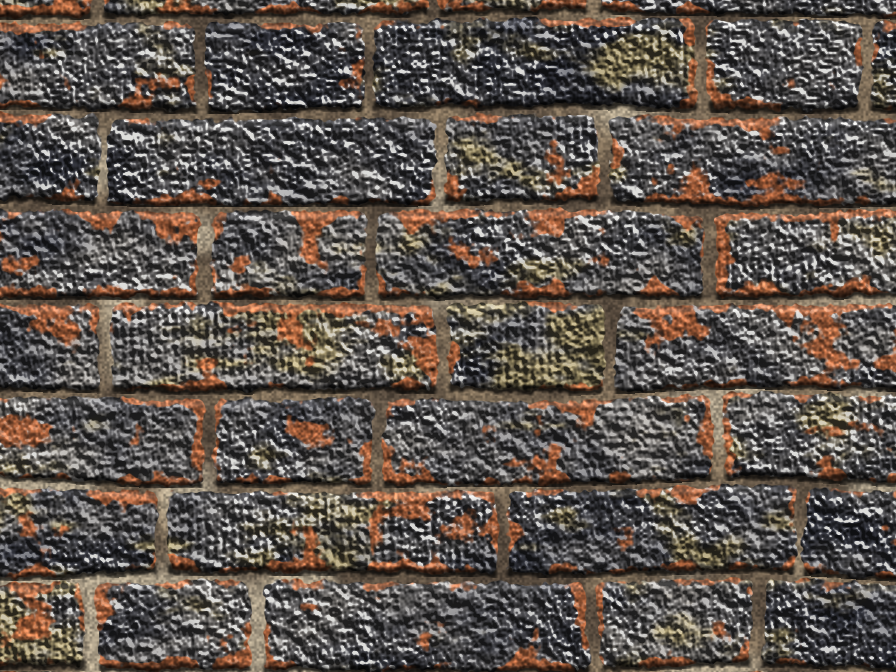
A WebGL 1 fragment shader for this texture:

```glsl
precision highp float;
// Weathered wall of dark glazed bricks in Flemish bond, with worn clay edges and sun glints.
uniform vec2 u_resolution;

// Bond layout, in units of one course height
const float COURSES = 7.2;
const float BOND_PERIOD = 5.38;    // one header plus one stretcher
const float HEADER_LENGTH = 1.78;
const float FIRST_HEADER = 2.36;
const float COURSE_DRIFT = 0.036;
const float ODD_SHIFT = 2.5;
const float BASE_SHIFT = 3.98;     // extra offset of the lowest course
const float JOINT_HALF = 0.05;
const float CORNER = 0.09;
const float RIB_FREQUENCY = 70.0;

const vec3 GLAZE_DARK = vec3(0.15, 0.155, 0.18);
const vec3 GLAZE_GREY = vec3(0.37, 0.36, 0.35);
const vec3 LICHEN = vec3(0.47, 0.42, 0.27);
const vec3 CLAY = vec3(0.66, 0.37, 0.22);
const vec3 GLINT = vec3(0.87, 0.87, 0.86);
const vec3 MORTAR_DARK = vec3(0.34, 0.29, 0.24);
const vec3 MORTAR_TAN = vec3(0.53, 0.46, 0.37);
const vec3 MORTAR_PALE = vec3(0.78, 0.73, 0.63);

float hash(vec2 p) {
  return fract(sin(dot(p, vec2(127.1, 311.7))) * 43758.5);
}

float noise(vec2 p) {
  vec2 i = floor(p), f = fract(p);
  f = f * f * (3.0 - 2.0 * f);
  return mix(mix(hash(i), hash(i + vec2(1.0, 0.0)), f.x),
             mix(hash(i + vec2(0.0, 1.0)), hash(i + 1.0), f.x), f.y);
}

float fbm(vec2 p) {
  float sum = 0.0, amp = 0.53;
  for (int i = 0; i < 4; i++) {
    sum += amp * noise(p);
    p = p * 2.1 + 17.3;
    amp *= 0.5;
  }
  return sum;
}

// Left end, right end, and an identifying index of the brick at p
vec3 findBrick(vec2 p, float row) {
  float start = FIRST_HEADER - COURSE_DRIFT * row + ODD_SHIFT * mod(row, 2.0);
  float period = BOND_PERIOD, first = HEADER_LENGTH;
  if (row < 0.5) start += BASE_SHIFT;
  else if (row < 1.5) { start = 1.75; period = 6.8; first = 3.65; } // stretchers only
  float unit = floor((p.x - start) / period);
  float origin = start + unit * period;
  bool isFirst = p.x - origin < first;
  vec2 ends = isFirst ? vec2(0.0, first) : vec2(first, period);
  // Even middle courses finish with one long brick
  bool merged = unit > 0.5 && row > 1.5 && row < 4.5 && mod(row, 2.0) < 0.5;
  if (merged) ends = vec2(0.0, period);
  return vec3(origin + ends, unit * 2.0 + (isFirst || merged ? 0.0 : 1.0));
}

// Lumpy glaze relief, with drawn vertical ribs on some bricks
float relief(vec2 p, float ribs) {
  return 0.42 * noise(p * vec2(7.0, 10.0)) + 0.32 * noise(p * vec2(17.0, 21.0) + 5.0)
       + 0.25 * noise(p * 33.0 + 9.0)
       + 0.06 * ribs * sin(p.x * RIB_FREQUENCY + 2.0 * noise(p * 2.0));
}

void main() {
  vec2 p = gl_FragCoord.xy / u_resolution.y * COURSES;
  float pixel = COURSES / u_resolution.y;

  // Slightly uneven courses and joints
  vec2 wall = p + 0.1 * (vec2(noise(p * 0.9), noise(p * vec2(0.5, 0.9) + 31.0)) - 0.5);
  float row = floor(wall.y);
  vec3 brick = findBrick(wall, row);
  vec2 id = vec2(brick.z, row);
  float seed = hash(id + 3.7), seed2 = hash(id + 11.9);

  // Rounded, chipped brick outline
  vec2 q = wall - vec2(0.5 * (brick.x + brick.y), row + 0.5 + 0.03 * (seed - 0.5));
  vec2 extent = vec2(0.5 * (brick.y - brick.x), 0.5) - JOINT_HALF - vec2(0.03 * seed2, 0.0);
  vec2 corner = abs(q) - extent + CORNER;
  float d = length(max(corner, 0.0)) + min(max(corner.x, corner.y), 0.0) - CORNER;
  float chips = (noise(p * 6.0) - 0.5) * 0.055 + (noise(p * 19.0) - 0.5) * 0.04;
  d += chips;
  float body = 1.0 - smoothstep(-pixel, pixel, d);

  // Mortar, paler in patches and towards the lower left
  float grain = noise(p * 38.0);
  float corrode = fbm(p * 2.3 + 40.0);
  float pale = noise(p * 1.5 + 8.0) + 0.5 * (1.0 - smoothstep(0.5, 4.0, length(p * vec2(0.7, 1.0))));
  vec3 mortar = mix(MORTAR_DARK, MORTAR_TAN, smoothstep(0.3, 0.7, corrode));
  mortar = mix(mortar, MORTAR_PALE, 0.75 * smoothstep(0.6, 0.95, pale));
  mortar *= 0.72 + 0.5 * grain;

  // Glaze tone and lichen
  float stain = fbm(p * vec2(1.5, 2.6) + seed * 20.0);
  vec3 face = mix(GLAZE_DARK, GLAZE_GREY, clamp(0.25 + 0.55 * seed2 + 1.6 * (stain - 0.5), 0.0, 1.0));
  float lichen = smoothstep(0.55, 0.8, fbm(p * vec2(1.8, 3.0) + 60.0) + 0.4 * (seed - 0.5));
  face = mix(face, LICHEN, 0.7 * lichen);

  // Sunlit relief from above
  float ribs = smoothstep(0.5, 0.65, seed) * smoothstep(0.25, 0.6, noise(p * 1.4 + 5.0));
  float slope = relief(p, ribs) - relief(p + vec2(0.018, 0.032), ribs);
  face *= clamp(1.05 + 5.0 * slope, 0.4, 1.9);
  float sheen = 0.35 + 0.65 * smoothstep(0.3, 0.65, noise(p * vec2(1.1, 1.7) + 23.0));
  float glint = smoothstep(0.06, 0.2, slope) * sheen * (1.0 - 0.4 * lichen);

  // Bare clay where the glaze has worn away, mostly along the edges
  float edge = smoothstep(-0.15, -0.01, d);
  float bare = smoothstep(0.66, 0.74, fbm(p * 2.7 + 90.0) + 0.21 * edge + 0.08 * (seed2 - 0.5));
  vec3 clay = CLAY * (0.65 + 0.6 * grain) * (1.0 + 1.5 * slope);
  face = mix(face, clay, 0.9 * bare);
  face = mix(face, GLINT, glint * (1.0 - 0.8 * bare));

  // Lit upper arris, and shadow below each brick
  face += 0.12 * (1.0 - smoothstep(0.0, 0.07, abs(q.y - extent.y + 0.04)));
  vec3 color = mix(mortar, face, body);
  float under = 1.0 - smoothstep(0.015, 0.07, abs(q.y + extent.y - chips));
  under *= 1.0 - smoothstep(-0.03, 0.03, abs(q.x) - extent.x);
  color *= 1.0 - 0.72 * under;

  gl_FragColor = vec4(clamp(color, 0.0, 1.0), 1.0);
}
```
